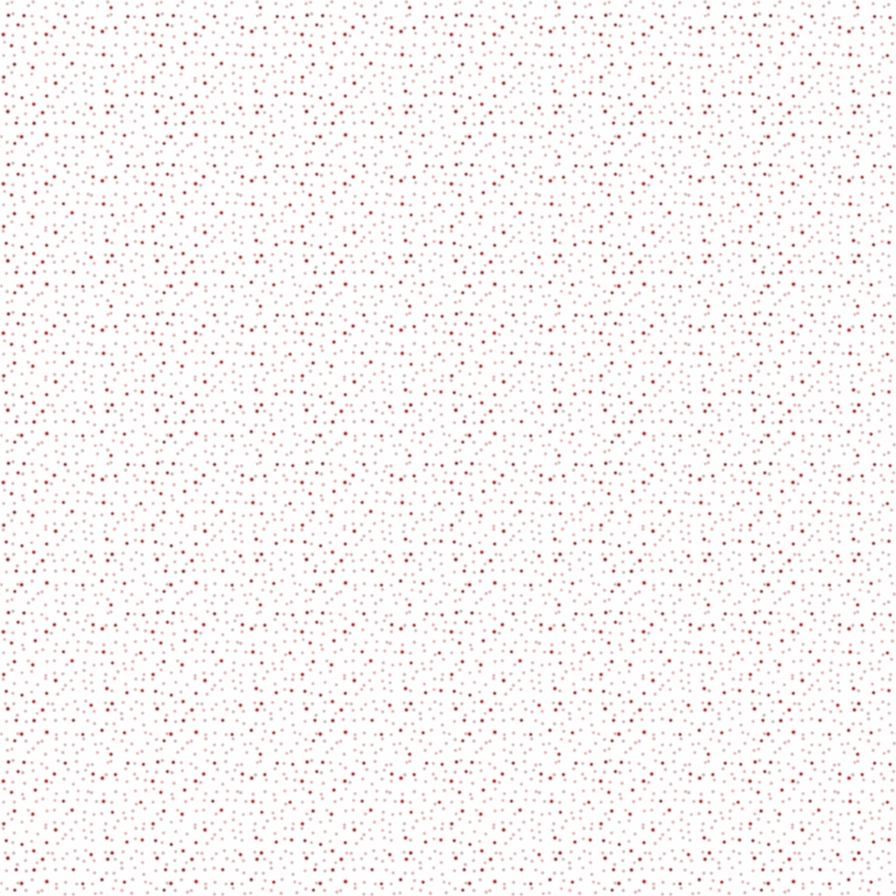
Write a WebGL 1 fragment shader that draws this pattern.

```glsl
precision highp float;
// Fine soft speckles, red and pale mauve, scattered evenly over white.
// A jittered grid holds one dot per cell; the cell hash wraps after each
// block of cells, so the scatter repeats in whole blocks and tiles the canvas.

uniform vec2 u_resolution;

const float BLOCKS = 6.0;            // repeats of the scatter across the canvas
const float CELLS = 15.0;            // dots along one side of a block
const float JITTER = 0.72;           // share of the cell a dot may wander in
const float LARGE_CHANCE = 0.44;     // chance of a strong dot on every other cell
const float RADIUS_SPREAD = 0.12;    // relative variation of the radii

// Radii and half widths of the soft edges, in canvas widths.
const float SMALL_RADIUS = 0.00118;
const float SMALL_EDGE = 0.00220;
const float LARGE_RADIUS = 0.00152;
const float LARGE_EDGE = 0.00166;
const float HALO_RADIUS = 0.00320;
const float HALO_EDGE = 0.00150;

const vec3 PAPER = vec3(0.998, 0.997, 0.997);
const vec3 RED = vec3(0.64, 0.14, 0.15);
const vec3 DARK_RED = vec3(0.44, 0.16, 0.18);
const vec3 PINK = vec3(0.87, 0.61, 0.60);
const vec3 MAUVE = vec3(0.72, 0.63, 0.65);
const vec3 HALO = vec3(0.975, 0.925, 0.925);

// Four independent random values in 0..1 for a cell.
vec4 hash4(vec2 cell) {
  vec4 p = fract(cell.xyxy * vec4(0.1031, 0.1030, 0.0973, 0.1099) + 0.317);
  p += dot(p, p.wzxy + 33.33);
  return fract((p.xxyz + p.yzzw) * p.zywx);
}

// Coverage of a soft disc, never sharper than a pixel.
float disc(float dist, float radius, float softness) {
  float edge = max(softness, 0.75 / min(u_resolution.x, u_resolution.y));
  return 1.0 - smoothstep(radius - edge, radius + edge, dist);
}

void main() {
  float gridSize = BLOCKS * CELLS;
  vec2 grid = gl_FragCoord.xy / u_resolution * gridSize;
  vec2 home = floor(grid);
  vec3 color = PAPER;

  // Lay down the dots of this cell and its neighbours.
  for (int j = -1; j <= 1; j++) {
    for (int i = -1; i <= 1; i++) {
      vec2 cell = home + vec2(float(i), float(j));
      vec2 wrapped = mod(cell, CELLS);
      vec4 place = hash4(wrapped);
      vec4 look = hash4(wrapped + 47.0);

      vec2 center = cell + 0.5 + JITTER * (place.xy - 0.5);
      float dist = length(grid - center) / gridSize;
      float scale = 1.0 + RADIUS_SPREAD * (2.0 * look.y - 1.0);

      // Strong dots sit on a checkerboard, which keeps them apart.
      float odd = mod(wrapped.x + wrapped.y, 2.0);
      if (odd > 0.5 && look.x < LARGE_CHANCE) {
        color *= mix(vec3(1.0), HALO, disc(dist, HALO_RADIUS * scale, HALO_EDGE));
        vec3 ink = mix(RED, DARK_RED, look.z);
        color = mix(color, ink, disc(dist, LARGE_RADIUS * scale, LARGE_EDGE));
      } else {
        vec3 ink = mix(PINK, MAUVE, look.z);
        color *= mix(vec3(1.0), ink, disc(dist, SMALL_RADIUS * scale, SMALL_EDGE));
      }
    }
  }

  gl_FragColor = vec4(color, 1.0);
}
```
